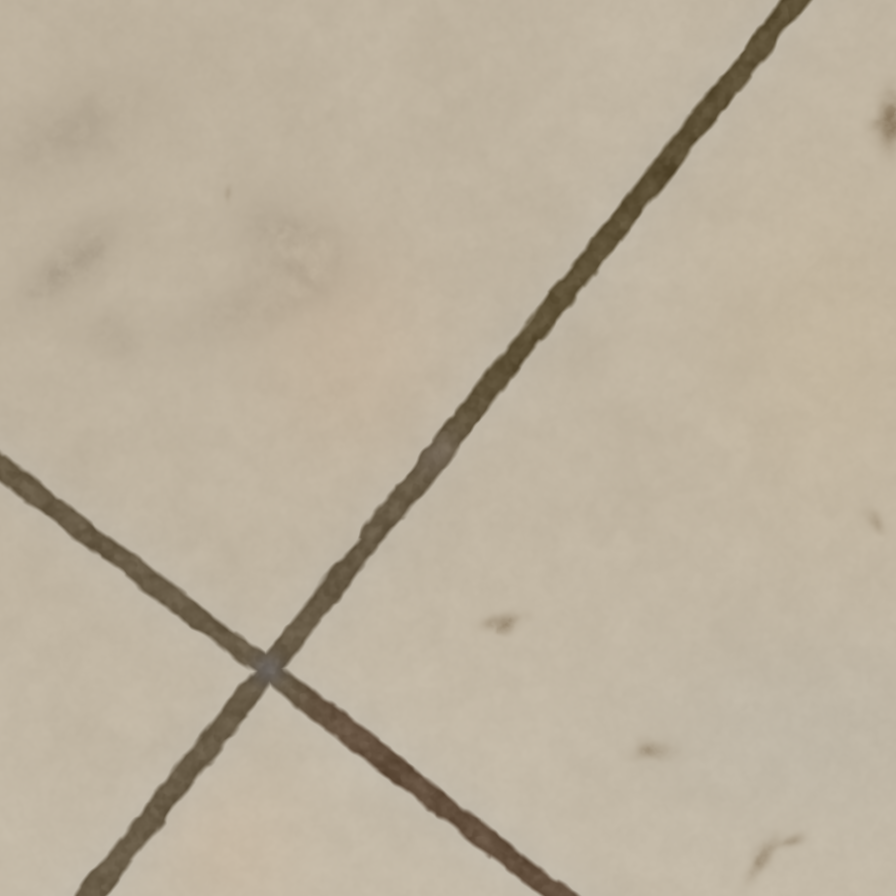
Write a Shadertoy shader that draws this texture.

```glsl
// Cream stone tiles with faint stains, split by two crossing diagonal grout joints.

vec3 hash3(vec2 cell) {
    vec3 q = fract(cell.xyx * vec3(0.1031, 0.1030, 0.0973));
    q += dot(q, q.yxz + 33.33);
    return fract((q.xxy + q.yzz) * q.zyx);
}

// Smooth cellular noise: jittered cell values blended by distance, around 0
float mottle(vec2 p) {
    vec2 cell = floor(p);
    float sum = 0.0, weight = 0.0;
    for (int y = -1; y <= 1; y++)
    for (int x = -1; x <= 1; x++) {
        vec2 id = cell + vec2(x, y);
        vec3 h = hash3(id + 50.0);
        vec2 d = id + h.xy - p;
        float w = exp(-5.0 * dot(d, d));
        sum += w * (h.z - 0.5);
        weight += w;
    }
    return sum / weight;
}

float layers(vec2 p) {
    float total = 0.0, amp = 0.6;
    for (int i = 0; i < 4; i++) {
        total += amp * mottle(p);
        p = mat2(1.6, 1.2, -1.2, 1.6) * p + 7.3;
        amp *= 0.6;
    }
    return total;
}

// Soft ellipse, rotated by an angle
float blob(vec2 p, vec2 center, vec2 radius, float angle) {
    vec2 d = p - center;
    float c = cos(angle), s = sin(angle);
    d = vec2(c * d.x + s * d.y, c * d.y - s * d.x) / radius;
    return exp(-dot(d, d));
}

float segment(vec2 p, vec2 a, vec2 b) {
    vec2 ab = b - a;
    return length(p - a - ab * clamp(dot(p - a, ab) / dot(ab, ab), 0.0, 1.0));
}

void mainImage(out vec4 fragColor, in vec2 fragCoord) {
    vec2 uv = fragCoord / iResolution.xy;
    float coarse = layers(uv * 9.0);
    float fine = layers(uv * 38.0 + 11.0);
    float grain = mottle(uv * 150.0);
    vec2 warped = uv + 0.012 * vec2(mottle(uv * 45.0), mottle(uv * 45.0 + 19.0));

    // Tile surface: broad tints and mottling
    vec3 color = vec3(0.757, 0.713, 0.638);
    color += vec3(0.012, 0.015, 0.018) * smoothstep(0.5, 0.0, uv.y);
    color -= vec3(0.016, 0.019, 0.022) * blob(uv, vec2(0.1, 0.8), vec2(0.4, 0.35), 0.0);
    color += vec3(0.012, -0.004, -0.012) * blob(uv, vec2(0.39, 0.61), vec2(0.1, 0.12), 0.0);
    color += vec3(0.012, -0.002, -0.010) * blob(uv, vec2(0.26, 0.05), vec2(0.08), 0.0);
    color += vec3(0.008, 0.0, -0.014) * blob(uv, vec2(0.93, 0.62), vec2(0.15, 0.2), 0.0);
    color += vec3(-0.014, -0.006, 0.002) * blob(uv, vec2(0.9, 0.18), vec2(0.2, 0.12), 0.0);
    color += vec3(0.020, 0.022, 0.025) * coarse + 0.022 * fine + 0.010 * grain;

    // Cloudy stains in the upper left tile
    float stain = blob(warped, vec2(0.08, 0.705), vec2(0.065, 0.028), 0.7)
        + 0.8 * blob(warped, vec2(0.33, 0.725), vec2(0.065, 0.045), -0.6)
        + 0.6 * blob(warped, vec2(0.08, 0.855), vec2(0.10, 0.045), 0.5)
        + 0.6 * blob(warped, vec2(0.12, 0.625), vec2(0.035, 0.025), -0.4)
        + 0.5 * blob(warped, vec2(0.27, 0.65), vec2(0.09, 0.035), 0.3);
    color -= vec3(0.085, 0.087, 0.085) * stain * clamp(0.65 + 1.5 * fine + coarse, 0.0, 1.2);

    // Small brown chips and scuffs
    float chips = 0.75 * blob(warped, vec2(0.562, 0.303), vec2(0.020, 0.008), 0.25)
        + 0.7 * blob(warped, vec2(0.729, 0.164), vec2(0.019, 0.009), 0.1)
        + 0.95 * blob(warped, vec2(0.995, 0.866), vec2(0.014, 0.028), -0.2)
        + 0.4 * blob(warped, vec2(0.977, 0.417), vec2(0.014, 0.008), -0.6)
        + 0.6 * blob(warped, vec2(0.850, 0.043), vec2(0.026, 0.009), 1.0)
        + 0.5 * blob(warped, vec2(0.884, 0.064), vec2(0.013, 0.006), 0.3)
        + 0.35 * blob(warped, vec2(0.255, 0.785), vec2(0.004, 0.009), 0.0);
    color = mix(color, vec3(0.52, 0.45, 0.35), chips * clamp(0.75 + 1.2 * fine, 0.0, 1.0));

    // Joint distances, with worn edges and local swellings
    vec2 crossing = vec2(0.299, 0.2526);
    float wear = 0.005 * mottle(uv * 38.0) + 0.003 * mottle(uv * 95.0);
    float knot = blob(uv, vec2(0.487, 0.493), vec2(0.020, 0.030), -0.67);
    float swell = 0.004 * knot + 0.004 * blob(uv, vec2(0.115, 0.022), vec2(0.02), 0.0);
    float rising = segment(uv, vec2(0.060, -0.051), vec2(0.920, 1.040))
        - mix(0.0135, 0.0122, uv.y) - swell + wear;
    float falling = min(segment(uv, vec2(-0.060, 0.524), crossing),
        segment(uv, crossing, vec2(0.680, -0.044))) - 0.0128 + wear;
    float joint = min(rising, falling);

    // Cool pale rim beside the joints
    color += vec3(-0.006, 0.004, 0.018) * exp(-max(joint, 0.0) / 0.022);

    // Grout colour: olive above, grey-brown below, rusty at the lower right
    vec3 grout = mix(vec3(0.42, 0.37, 0.29), vec3(0.365, 0.315, 0.215), smoothstep(0.4, 0.65, uv.y));
    float rust = smoothstep(0.0, 0.05, rising) * smoothstep(0.28, 0.40, uv.x);
    grout = mix(grout, vec3(0.40, 0.325, 0.255), rust);
    grout = mix(grout, vec3(0.47, 0.42, 0.36), 0.8 * knot);
    grout = mix(grout, vec3(0.44, 0.42, 0.41), 0.8 * blob(uv, crossing, vec2(0.018), 0.0));
    grout += 0.09 * fine + 0.05 * grain;
    grout -= 0.025 * smoothstep(-0.012, -0.002, joint);

    float edge = max(0.0032, 1.0 / iResolution.y);
    color = mix(grout, color, smoothstep(-edge, edge, joint));
    fragColor = vec4(clamp(color, 0.0, 1.0), 1.0);
}
```
